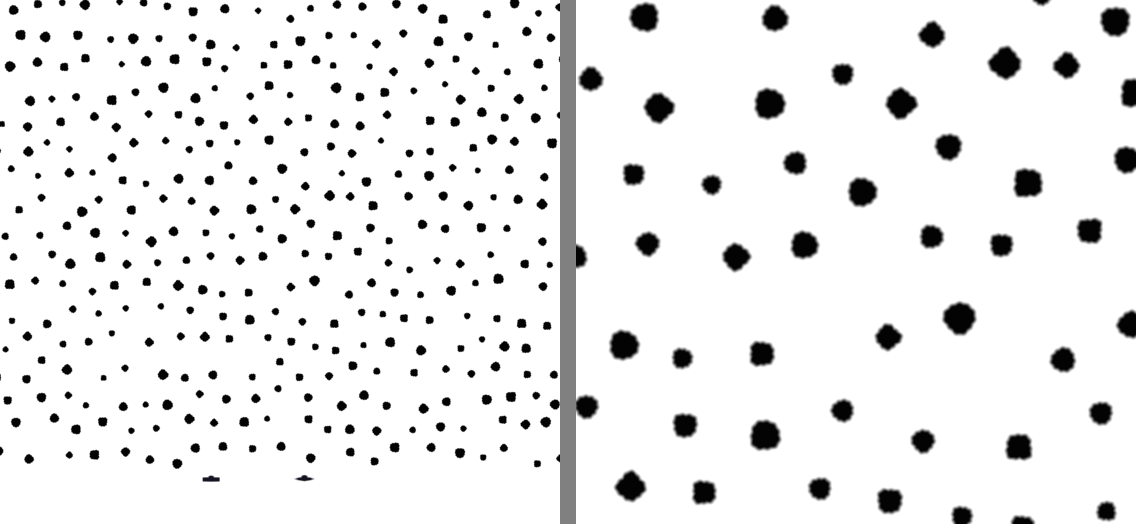
Left: the whole. Right: its middle third, enlarged.
Write a Shadertoy shader that draws this pattern.

```glsl
// Irregular black ink dots scattered evenly over white paper, above an empty
// bottom margin with two flattened smudges. A jittered, staggered grid is
// relaxed by neighbour repulsion; each dot gets its own size and lumpy outline.

const float CELL = 0.053;   // mean dot spacing, in canvas heights

vec2 hash2(vec2 p) {
    return fract(sin(vec2(dot(p, vec2(127.1, 311.7)),
                          dot(p, vec2(269.5, 183.3)))) * 43758.5);
}

// Jittered grid point, with every other row shifted by half a cell
vec2 jitteredSite(vec2 id) {
    vec2 jitter = (hash2(id) - 0.5) * 0.76;
    return id + vec2(0.25 + 0.5 * mod(id.y, 2.0), 0.5) + jitter;
}

// The same point pushed away from neighbours that are too close
vec2 relaxedSite(vec2 id) {
    vec2 site = jitteredSite(id), push = vec2(0.0);
    for (int j = -1; j <= 1; j++)
    for (int i = -1; i <= 1; i++) {
        if (i == 0 && j == 0) continue;
        vec2 away = site - jitteredSite(id + vec2(i, j));
        float gap = max(length(away), 0.001);
        push += away / gap * max(0.0, 0.95 - gap) * 0.35;
    }
    return site + clamp(push, -0.3, 0.3);
}

// Signed distance to a dot that varies from squarish to diamond-like
float dotDistance(vec2 p, vec2 id) {
    vec2 shape = hash2(id + 41.3), phase = 6.2832 * hash2(id + 87.9);
    float angle = atan(p.y, p.x + 1e-6);
    float outline = 1.0 + (shape.y - 0.5) * 0.17 * cos(4.0 * angle)
                  + 0.045 * cos(3.0 * angle + phase.x)
                  + 0.030 * cos(11.0 * angle + phase.y);
    return length(p) - mix(0.0055, 0.0099, shape.x) * outline;
}

float inkCoverage(float dist, float blur) {
    return 1.0 - smoothstep(-blur, blur, dist);
}

// Flat streak with a small bump on top
float smudge(vec2 p, float halfWidth, float taper, float blur) {
    float across = abs(p.x) / halfWidth;
    float thickness = 0.0042 * (1.0 - taper * across);
    float streak = inkCoverage(abs(p.y) - thickness, blur)
                 * (1.0 - smoothstep(0.9 - 0.5 * taper, 1.05, across));
    float bump = inkCoverage(length((p - vec2(0.0, 0.003)) * vec2(0.7, 1.0)) - 0.0042, blur);
    return max(streak, bump);
}

void mainImage(out vec4 fragColor, in vec2 fragCoord) {
    vec2 uv = fragCoord / iResolution.y;
    float blur = max(0.0018, 0.75 / iResolution.y);

    // Scattered dots, left out of the bottom margin
    vec2 cell = floor(uv / CELL);
    float ink = 0.0;
    for (int j = -1; j <= 1; j++)
    for (int i = -1; i <= 1; i++) {
        vec2 id = cell + vec2(i, j);
        vec2 center = relaxedSite(id) * CELL;
        if (center.y > 0.105)
            ink = max(ink, inkCoverage(dotDistance(uv - center, id), blur));
    }

    // Two violet-black smudges in the margin
    float stain = max(smudge(uv - vec2(0.403, 0.085), 0.017, 0.1, blur),
                      smudge(uv - vec2(0.581, 0.086), 0.021, 0.8, blur));

    vec3 color = mix(vec3(1.0), vec3(0.09, 0.07, 0.13), stain);
    color = mix(color, vec3(0.01), ink);
    fragColor = vec4(color, 1.0);
}
```
